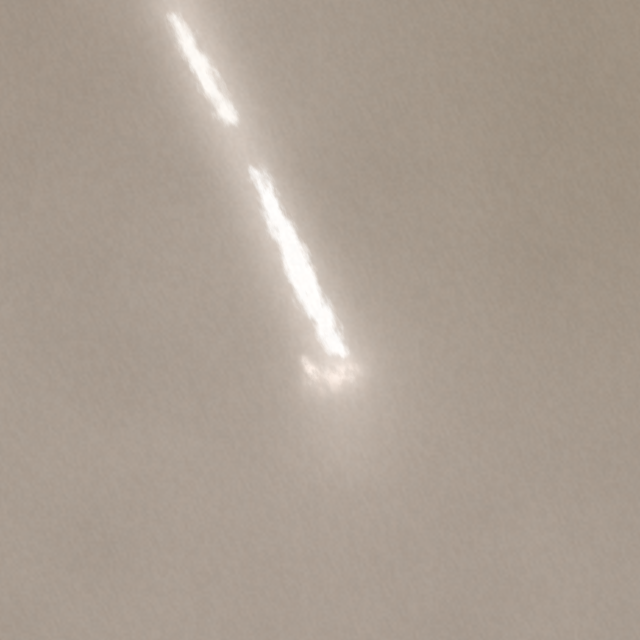
This texture is drawn by a Shadertoy shader. Its source:

```glsl
float hash(vec2 p) {
    vec3 q = fract(vec3(p.xyx) * 0.1031);
    q += dot(q, q.yzx + 33.33);
    return fract((q.x + q.y) * q.z);
}

float noise(vec2 p) {
    vec2 cell = floor(p), f = fract(p);
    f = f * f * (3.0 - 2.0 * f);
    float low = mix(hash(cell), hash(cell + vec2(1, 0)), f.x);
    float high = mix(hash(cell + vec2(0, 1)), hash(cell + vec2(1, 1)), f.x);
    return mix(low, high, f.y);
}

float fbm(vec2 p) {
    float sum = 0.0, weight = 0.5;
    for (int i = 0; i < 4; i++) {
        sum += weight * noise(p);
        p = mat2(1.6, 1.2, -1.2, 1.6) * p + 17.3;
        weight *= 0.5;
    }
    return sum / 0.9375;
}

// Distance to a segment in x, position along it in y
vec2 segment(vec2 p, vec2 a, vec2 b) {
    vec2 ab = b - a;
    float along = clamp(dot(p - a, ab) / dot(ab, ab), 0.0, 1.0);
    return vec2(length(p - a - ab * along), along);
}

// Hot core with a soft falloff, swelling from its ends
float streak(vec2 p, vec2 a, vec2 b, float startWidth, float endWidth, float rough) {
    vec2 s = segment(p, a, b);
    float width = mix(startWidth, endWidth, s.y) + 0.008 * sin(3.14159 * s.y);
    float edge = s.x - width + rough;
    return 0.82 * smoothstep(0.009, -0.010, edge) + 0.18 * exp(-max(edge, 0.0) * 65.0);
}

void mainImage(out vec4 fragColor, in vec2 fragCoord) {
    vec2 uv = fragCoord / iResolution.xy;

    // Warm matte surface with slow shading
    vec3 color = mix(vec3(0.655, 0.608, 0.562), vec3(0.620, 0.570, 0.512),
                     smoothstep(0.25, 1.0, uv.x) * smoothstep(0.1, 0.85, uv.y));
    color -= vec3(0.025, 0.030, 0.035) * exp(-dot(uv - vec2(0.03, 0.95), uv - vec2(0.03, 0.95)) * 14.0);
    color += vec3(0.012, 0.010, 0.012) * exp(-dot(uv - vec2(0.5, 0.1), uv - vec2(0.5, 0.1)) * 6.0);
    color += 0.030 * (fbm(uv * 7.0) - 0.5);

    // Axes of the reflection, used to stretch its rough edges
    vec2 direction = normalize(vec2(0.42, -0.91));
    vec2 local = vec2(dot(uv, direction), dot(uv, vec2(-direction.y, direction.x)));
    float rough = 0.020 * (fbm(local * vec2(45.0, 110.0)) - 0.5);

    // Wide haze around the whole reflection
    float axis = segment(uv, vec2(0.275, 1.0), vec2(0.525, 0.43)).x;
    float haze = 0.11 * exp(-axis * axis * 380.0) + 0.05 * exp(-axis * 9.0);
    vec2 tail = (uv - vec2(0.54, 0.37)) / vec2(0.09, 0.12);
    haze += 0.06 * exp(-dot(tail, tail));
    color += haze * vec3(1.0, 1.0, 1.04);

    // Two bright streaks
    float upper = streak(uv, vec2(0.272, 0.972), vec2(0.360, 0.812), 0.005, 0.008, rough);
    float lower = streak(uv, vec2(0.400, 0.732), vec2(0.525, 0.456), 0.006, 0.014, rough);
    color = mix(color, vec3(1.0, 0.985, 0.965), clamp(upper * 0.97, 0.0, 1.0));
    color = mix(color, vec3(1.0, 0.990, 0.980), clamp(lower * 1.04, 0.0, 1.0));

    // Faint broken glints under the lower tip
    float glint = exp(-pow(segment(uv, vec2(0.474, 0.437), vec2(0.490, 0.416)).x * 130.0, 2.0));
    float smear = exp(-pow(segment(uv, vec2(0.495, 0.405), vec2(0.545, 0.415)).x * 48.0, 2.0));
    float patches = smoothstep(0.25, 0.75, fbm(local * vec2(60.0, 100.0) + 5.0));
    color += (0.19 * glint + 0.14 * smear) * (0.35 + 0.65 * patches) * vec3(1.0, 0.97, 0.98);

    // Fine slanted fibres and grain
    float fibre = noise(local * vec2(75.0, 210.0)) - 0.5;
    float grain = noise(uv * 230.0) - 0.5;
    color += 0.016 * fibre + 0.018 * grain;
    color += 0.008 * (noise(uv * 120.0 + 40.0) - 0.5) * vec3(1.0, -0.3, -1.0);

    fragColor = vec4(clamp(color, 0.0, 1.0), 1.0);
}
```
